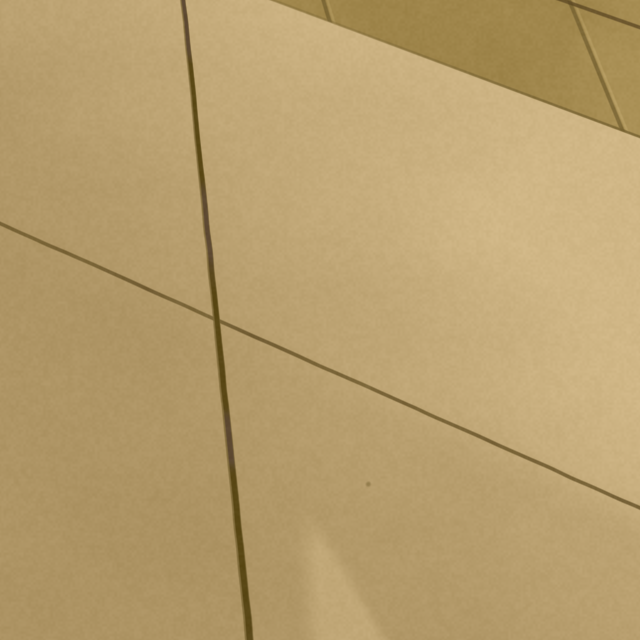
Give the GLSL for this texture, as a three.js fragment shader.

```glsl
#define STONE_DIM vec3(0.675, 0.575, 0.385)
#define STONE_LIT vec3(0.815, 0.715, 0.525)
#define BORDER_TILE vec3(0.625, 0.525, 0.295)
#define JOINT_BROWN vec3(0.35, 0.27, 0.13)
#define JOINT_OLIVE vec3(0.33, 0.26, 0.06)
#define JOINT_SOFT vec3(0.47, 0.39, 0.20)
#define EDGE 0.0016
#define GRAIN 0.035

varying vec2 vUv;

float hash(vec2 p) {
  vec3 q = fract(vec3(p.xyx) * 0.1031);
  q += dot(q, q.yzx + 33.33);
  return fract((q.x + q.y) * q.z);
}

float noise(vec2 p) {
  vec2 i = floor(p), f = fract(p);
  f = f * f * (3.0 - 2.0 * f);
  return mix(mix(hash(i), hash(i + vec2(1.0, 0.0)), f.x),
             mix(hash(i + vec2(0.0, 1.0)), hash(i + vec2(1.0, 1.0)), f.x), f.y);
}

float fbm(vec2 p) {
  float sum = 0.0, amp = 0.5;
  for (int i = 0; i < 4; i++) {
    sum += amp * noise(p);
    p = p * 2.03 + 7.1;
    amp *= 0.5;
  }
  return sum;
}

// Signed distance to the line through a and b, positive on its left
float lineSide(vec2 p, vec2 a, vec2 b) {
  vec2 d = normalize(b - a);
  return d.x * (p.y - a.y) - d.y * (p.x - a.x);
}

float stroke(float dist, float halfWidth) {
  return 1.0 - smoothstep(halfWidth - EDGE, halfWidth + EDGE, abs(dist));
}

void main() {
  vec2 p = vUv;
  float wobble = (noise(p * 28.0) - 0.5) * 0.0012;
  float crossSide = lineSide(p, vec2(0.0, 0.651), vec2(1.0, 0.206)) + wobble;
  float uprightSide = lineSide(p, vec2(0.390, 0.0), vec2(0.286, 1.0)) + wobble;
  float borderSide = lineSide(p, vec2(0.423, 1.0), vec2(1.0, 0.785));

  // Large slabs, lit from the upper right
  float lit = smoothstep(0.2, 1.2, p.x * 0.75 + p.y * 0.6);
  lit *= mix(0.62, 1.0, smoothstep(-0.06, 0.03, crossSide));
  lit += 0.10 * smoothstep(0.45, 0.0, length(p - vec2(1.0, 0.60)));
  lit += 0.30 * (fbm(p * vec2(4.0, 6.0)) - 0.47);
  vec3 color = mix(STONE_DIM, STONE_LIT, clamp(lit, 0.0, 1.0));

  // Pale reflection fanning out towards the bottom
  float fall = 0.23 - p.y;
  float fanLeft = 0.465 + 0.06 * fall;
  float fanRight = 0.472 + 0.60 * fall;
  float fan = smoothstep(fanLeft - 0.015, fanLeft + 0.03, p.x)
            * (1.0 - smoothstep(fanRight - 0.025, fanRight + 0.008, p.x))
            * smoothstep(0.0, 0.12, fall);
  color += 0.065 * fan;

  // Small stain
  float stain = 1.0 - smoothstep(0.001, 0.006, length(p - vec2(0.5755, 0.2435)));
  color = mix(color, JOINT_SOFT, 0.55 * stain);

  // Thin cross joint
  float crossTone = noise(vec2(p.x * 30.0, 2.0));
  vec3 crossColor = mix(JOINT_BROWN, JOINT_SOFT, 0.25 + 0.5 * crossTone);
  color = mix(color, crossColor, 0.85 * stroke(crossSide, 0.0028));

  // Upright joint, wider towards the bottom, with a dark core
  float uprightWidth = mix(0.0068, 0.0040, p.y);
  float tint = smoothstep(0.3, 0.7, noise(vec2(4.0, p.y * 16.0)));
  vec3 uprightColor = mix(JOINT_BROWN + vec3(0.0, 0.0, 0.06), JOINT_OLIVE, tint);
  color = mix(color, JOINT_SOFT, 0.8 * stroke(uprightSide, uprightWidth));
  color = mix(color, uprightColor, 0.9 * stroke(uprightSide + 0.0008, uprightWidth * 0.7));

  // Darker border of small tiles
  vec3 border = BORDER_TILE + 0.05 * (fbm(p * 9.0) - 0.47);
  border += 0.04 * smoothstep(0.86, 1.0, p.x);
  for (int i = 0; i < 2; i++) {
    float k = float(i);
    float slope = 0.30 + 0.11 * k;
    float dist = (p.x - 0.505 - 0.384 * k - slope * (1.0 - p.y)) / sqrt(1.0 + slope * slope);
    border = mix(border, JOINT_SOFT, 0.85 * stroke(dist, 0.0030));
    border += 0.05 * stroke(dist - 0.0065, 0.0018);
  }
  float rowSide = lineSide(p, vec2(0.889, 0.996), vec2(1.0, 0.957));
  border = mix(border, JOINT_BROWN, 0.75 * stroke(rowSide, 0.0028));
  color = mix(color, border, smoothstep(-EDGE, EDGE, borderSide));
  float seam = stroke(borderSide - 0.001, 0.0020);
  color = mix(color, JOINT_SOFT, seam * mix(0.4, 0.85, smoothstep(0.5, 0.95, p.x)));

  // Fine grain
  float grain = 0.6 * noise(p * 260.0) + 0.4 * noise(p * 110.0 + 19.0) - 0.5;
  color += GRAIN * grain * vec3(1.0, 1.0, 1.15);

  gl_FragColor = vec4(color, 1.0);
}
```
